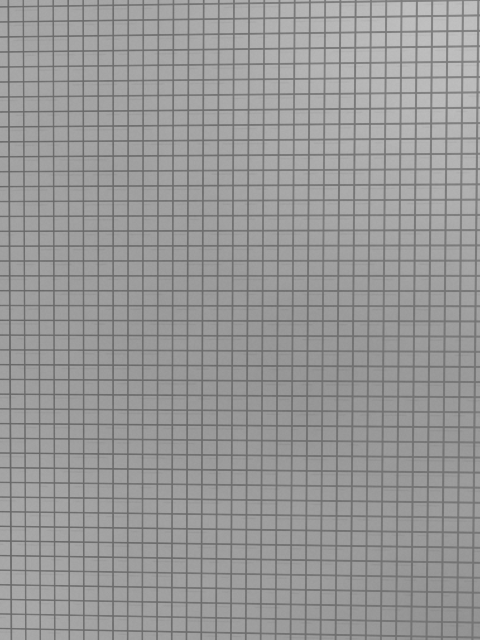
A Shadertoy shader for this pattern:

```glsl
// Squared grey paper under uneven light: about 32 by 43 cells of ruled lines.
// A slightly fanned, curved grid gives the ruling; value noise adds patchy ink,
// faint show-through and paper grain. Lengths are in canvas widths, y downward.

const vec2  ANCHOR      = vec2(0.519, 0.5747); // crossing of the anchor lines
const vec2  ANCHOR_LINE = vec2(16.0, 18.0);    // their column and row numbers
const vec2  PITCH       = vec2(0.0316, 0.0309);
const vec2  PITCH_FAN   = vec2(-0.0006, 0.0008);
const float LEAN        = 0.007;               // sideways drift of the columns
const float HALF_LEFT   = 0.00155;             // half line width at the left
const float HALF_RIGHT  = 0.00215;             // and at the right
const float EDGE_SOFT   = 0.0013;
const float INK_LEFT    = 0.40;
const float INK_RIGHT   = 0.46;
const float GHOST       = 0.025;               // strength of show-through
const float GRAIN       = 0.016;

float hash21(vec2 p) {
    vec3 q = fract(vec3(p.xyx) * 0.1031);
    q += dot(q, q.yzx + 33.33);
    return fract((q.x + q.y) * q.z);
}

float valueNoise(vec2 p) {
    vec2 i = floor(p), f = fract(p);
    f = f * f * (3.0 - 2.0 * f);
    float a = mix(hash21(i), hash21(i + vec2(1, 0)), f.x);
    float b = mix(hash21(i + vec2(0, 1)), hash21(i + vec2(1, 1)), f.x);
    return mix(a, b, f.y);
}

// Column and row coordinates; whole numbers lie on the ruled lines
vec2 gridCoord(vec2 p, vec2 uv, out vec2 pitch) {
    pitch = PITCH + PITCH_FAN * uv.yx;
    vec2 anchor = ANCHOR - vec2(LEAN * uv.y, 0.0);
    vec2 t = (p - anchor) / pitch;
    vec2 bend = vec2(-0.0005 - 0.0005 * uv.y, 0.0004);
    return ANCHOR_LINE + t + bend * t * t;
}

float paperLight(vec2 uv) {
    float light = 0.61;
    light += 0.04 * (1.0 - smoothstep(0.0, 0.55, uv.y));
    light += 0.10 * smoothstep(0.2, 1.0, uv.x) * (1.0 - smoothstep(0.0, 0.75, uv.y));
    light += 0.03 * (1.0 - smoothstep(0.0, 0.3, uv.x)) * uv.y;
    light += 0.02 * smoothstep(0.6, 0.85, uv.y);
    vec2 shade = (uv - vec2(0.72, 0.55)) / vec2(0.3, 0.22);
    light -= 0.025 * exp(-dot(shade, shade));
    vec2 corner = (uv - vec2(1.0)) / vec2(0.35, 0.18);
    return light - 0.05 * exp(-dot(corner, corner));
}

void mainImage(out vec4 fragColor, in vec2 fragCoord) {
    vec2 uv = fragCoord / iResolution.xy;
    uv.y = 1.0 - uv.y;
    vec2 p = vec2(uv.x, uv.y * iResolution.y / iResolution.x);

    vec2 pitch;
    vec2 grid = gridCoord(p, uv, pitch);
    vec2 line = floor(grid + 0.5);
    vec2 dist = abs(grid - line) * pitch;

    // Paper with soft mottling
    float tone = paperLight(uv) + 0.012 * (valueNoise(p * 14.0) - 0.5);

    // Broken strokes showing through just below each row line
    float ghostDist = abs(fract(grid.y) - 0.24) * pitch.y;
    float ghostMask = smoothstep(0.4, 0.75, valueNoise(vec2(grid.x * 1.3, floor(grid.y) * 7.0)));
    tone -= GHOST * ghostMask * (1.0 - smoothstep(0.0, 0.003, ghostDist));

    // Ruled lines, wider and paler to the right; the first column is heavier
    float soft = max(EDGE_SOFT, 0.5 / iResolution.x);
    vec2 halfWidth = vec2(mix(HALF_LEFT, HALF_RIGHT, uv.x));
    halfWidth.x += line.x == 0.0 ? 0.0003 : 0.0;
    vec2 cover = 1.0 - smoothstep(halfWidth - soft, halfWidth + soft, dist);

    // Ink strength differs by line and along each line
    vec2 ink = 0.86 + 0.1 * vec2(hash21(vec2(line.x, 3.0)), hash21(vec2(line.y, 91.0)));
    ink += 0.1 * (vec2(valueNoise(vec2(line.x * 5.0, p.y * 40.0)),
                       valueNoise(vec2(p.x * 40.0, line.y * 5.0 + 200.0))) - 0.5);
    cover *= ink;
    float inked = 1.0 - (1.0 - cover.x) * (1.0 - cover.y);
    float inkTone = mix(INK_LEFT, INK_RIGHT, uv.x) + 0.25 * (tone - 0.62);
    tone = mix(tone, inkTone, clamp(inked, 0.0, 1.0));

    // Fine grain
    tone += GRAIN * (valueNoise(p * 380.0) - 0.5);
    fragColor = vec4(vec3(clamp(tone, 0.0, 1.0)), 1.0);
}
```
